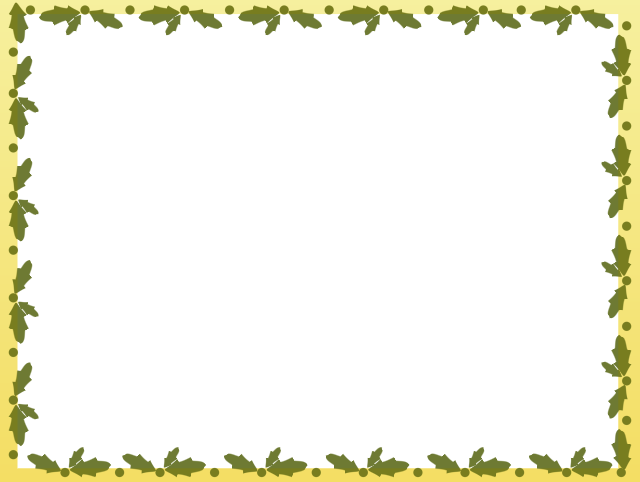
Give the GLSL for this background, as a Shadertoy shader.

```glsl
const float WIDTH = 768.0;
const float PI = 3.14159;

// Spiky leaf from base to tip, with points swept towards the tip
float leaf(vec2 q, vec2 base, vec2 tip, float halfWidth) {
    vec2 axis = tip - base;
    float len = length(axis);
    axis /= len;
    vec2 d = q - base;
    float u = dot(d, axis) / len;
    float v = dot(d, vec2(-axis.y, axis.x));
    float t = clamp(u, 0.0, 1.0);
    float f = fract(t * 3.0 + 0.1 * sign(v));
    float spike = f * f * (1.0 - smoothstep(0.85, 1.0, f));
    float outline = halfWidth * pow(max(sin(PI * t), 0.0), 0.65) * (0.66 + 0.5 * spike);
    return max((abs(v) - outline) * 0.8, max(-u, u - 1.0) * len);
}

float berry(vec2 q, vec2 center) {
    return length(q - center) - 5.5;
}

// Long leaf and the berry that parts two sprigs
float endPiece(vec2 q) {
    return min(leaf(q, vec2(-6, 3), vec2(-55, 9), 12.0), berry(q, vec2(-65.5, 0)));
}

float sprig(vec2 q) {
    float d = min(endPiece(q), berry(q, vec2(0)));
    d = min(d, leaf(q, vec2(5, 2), vec2(45, 20), 10.5));
    return min(d, leaf(q, vec2(-5, 6), vec2(-22, 30), 7.0));
}

// Local axes: x runs along the side, y points into the page
vec2 toSide(vec2 d, vec2 inward) {
    return vec2(dot(d, vec2(inward.y, -inward.x)), dot(d, inward));
}

float row(vec2 p, vec2 start, vec2 pitch, int count, vec2 inward) {
    float d = 1e4;
    for (int i = 0; i < count; i++)
        d = min(d, sprig(toSide(p - start - pitch * float(i), inward)));
    return d;
}

float garland(vec2 p) {
    vec2 right = vec2(1, 0), down = vec2(0, 1);
    // Top and bottom
    float d = row(p, vec2(102, 12), vec2(119.5, 0), 5, down);
    d = min(d, row(p, vec2(691, 12), vec2(0), 1, down));
    d = min(d, row(p, vec2(78, 567), vec2(0), 1, -down));
    d = min(d, row(p, vec2(192, 567), vec2(122, 0), 5, -down));
    // Left and right
    d = min(d, row(p, vec2(16, 112), vec2(0, 122.7), 4, right));
    d = min(d, row(p, vec2(752, 96.5), vec2(0, 120.2), 4, -right));
    // Corner leaves
    d = min(d, endPiece(toSide(p - vec2(16, -3), right)));
    return min(d, endPiece(toSide(p - vec2(752, 570), -right)));
}

void mainImage(out vec4 fragColor, in vec2 fragCoord) {
    float unit = WIDTH / iResolution.x;
    vec2 p = vec2(fragCoord.x, iResolution.y - fragCoord.y) * unit;

    // Graded frame around the white page
    float fall = 1.0 - fragCoord.y / iResolution.y;
    vec3 frame = mix(vec3(0.965, 0.94, 0.62), vec3(0.955, 0.87, 0.39), fall);
    vec2 box = abs(p - vec2(381.5, 289.5)) - vec2(360.5, 272.5);
    float page = smoothstep(0.5 * unit, -0.5 * unit, max(box.x, box.y));
    vec3 color = mix(frame, vec3(1), page);

    // Greenery, tinted by what lies beneath
    vec3 green = mix(vec3(0.47, 0.49, 0.12), vec3(0.43, 0.48, 0.20), page);
    float cover = smoothstep(0.7 * unit, -0.7 * unit, garland(p));
    fragColor = vec4(mix(color, green, cover), 1.0);
}
```
